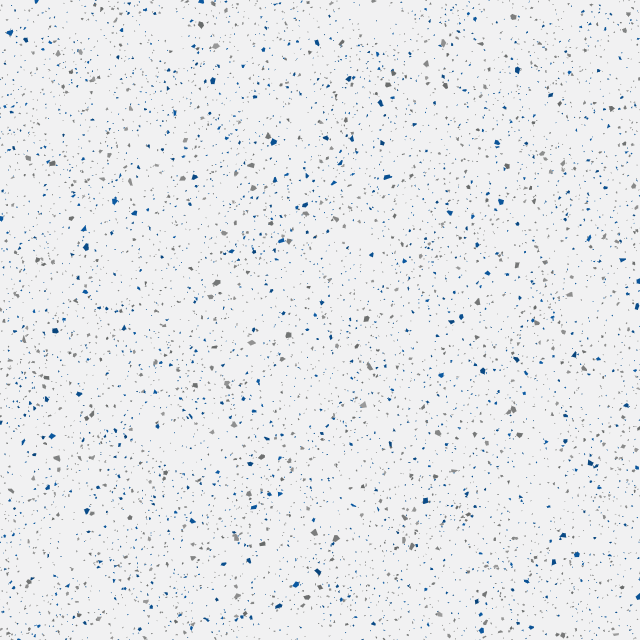
A WebGL 1 fragment shader for this texture:

```glsl
precision highp float;
// Pale terrazzo sheet strewn with small angular chips in blue and grey.
uniform vec2 u_resolution;

const vec3 BASE = vec3(0.946, 0.947, 0.948);
const vec3 BLUE = vec3(0.04, 0.31, 0.56);
const vec3 DARK_GREY = vec3(0.40, 0.41, 0.41);
const vec3 LIGHT_GREY = vec3(0.61, 0.61, 0.61);
const float TAU = 6.2831853;
const int SIDES = 5;

// Four random values for a cell.
vec4 hash4(vec2 cell, float seed) {
  vec4 p = fract((cell.xyxy + seed) * vec4(0.1031, 0.1030, 0.0973, 0.1099));
  p += dot(p, p.wzxy + 33.33);
  return fract((p.xxyz + p.yzzw) * p.zywx);
}

// Uneven scatter: layered sines give denser and sparser patches.
float patchDensity(vec2 p) {
  float waves = sin(p.x * 23.0 + 2.0 * sin(p.y * 17.0));
  waves += sin(p.y * 31.0 + 2.0 * sin(p.x * 19.0 + 1.3));
  return 1.0 + 0.17 * waves;
}

// Signed distance to a jagged convex chip, cut from an ellipse by straight sides.
float chipDistance(vec2 p, float radius, float aspect, vec4 rnd) {
  float d = -1.0;
  for (int i = 0; i < SIDES; i++) {
    float k = float(i);
    float jitter = fract(rnd.x * 7.3 + k * (0.37 + rnd.y));
    float angle = TAU * (k + 0.6 * jitter + rnd.z) / float(SIDES);
    vec2 normal = vec2(cos(angle), sin(angle));
    float cut = mix(0.6, 1.0, fract(rnd.w * 5.7 + k * 0.618));
    float reach = radius * cut * length(normal * vec2(1.0, aspect));
    d = max(d, dot(p, normal) - reach);
  }
  return d;
}

vec3 chipColor(float pick, float shade, float blueShare) {
  vec3 grey = mix(DARK_GREY, LIGHT_GREY, shade);
  return mix(grey, BLUE * mix(0.85, 1.15, shade), step(pick, blueShare));
}

// Scatter one size of chip over a jittered grid and paint it on the colour below.
vec3 scatter(vec3 below, vec2 uv, float cells, float radius, float chance,
             float blueShare, float seed, float pixel) {
  vec3 color = below;
  vec2 home = floor(uv * cells);
  for (int y = -1; y <= 1; y++) {
    for (int x = -1; x <= 1; x++) {
      vec2 cell = home + vec2(float(x), float(y));
      vec4 place = hash4(cell, seed);
      vec2 center = (cell + place.xy) / cells;
      if (place.z < chance * patchDensity(center)) {
        vec4 form = hash4(cell, seed + 41.7);
        vec4 look = hash4(cell, seed + 87.3);
        float size = radius * mix(0.65, 1.4, form.x * form.x);
        float aspect = mix(0.38, 0.85, form.y);
        float turn = 0.9 + (form.z - 0.5) * 2.7;
        vec2 axis = vec2(cos(turn), sin(turn));
        vec2 offset = uv - center;
        vec2 local = vec2(dot(offset, axis), dot(offset, vec2(-axis.y, axis.x)));
        float d = chipDistance(local, size, aspect, look);
        float cover = clamp(0.5 - d / pixel, 0.0, 1.0);
        color = mix(color, chipColor(place.w, form.w, blueShare), cover);
      }
    }
  }
  return color;
}

void main() {
  float side = min(u_resolution.x, u_resolution.y);
  vec2 uv = gl_FragCoord.xy / side;
  float pixel = 1.0 / side;

  // Dust first, then fragments, then the largest chips on top.
  vec3 color = scatter(BASE, uv, 110.0, 0.0012, 0.40, 0.40, 11.3, pixel);
  color = scatter(color, uv, 60.0, 0.0027, 0.46, 0.42, 203.1, pixel);
  color = scatter(color, uv, 40.0, 0.0047, 0.34, 0.38, 377.9, pixel);
  gl_FragColor = vec4(color, 1.0);
}
```
